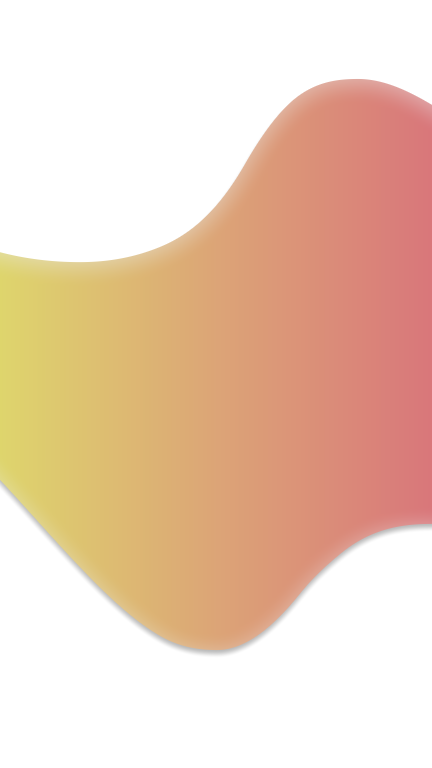
A WebGL 2 fragment shader for this background:

```glsl
#version 300 es
precision highp float;
// A wavy yellow-to-rose ribbon with a pale inner glow and a soft drop shadow on white.

uniform vec2 u_resolution;
out vec4 fragColor;

// Lengths are in canvas widths.
#define LIGHT_OFFSET 0.009
#define SHADOW_BLUR 0.010
#define SHADOW_ALPHA 0.27
#define GLOW_BLUR 0.050
#define GLOW_ALPHA 0.55
#define REACH 0.14
#define STEPS 16
#define YELLOW vec3(0.870, 0.835, 0.425)
#define ORANGE vec3(0.862, 0.645, 0.465)
#define ROSE vec3(0.850, 0.465, 0.480)
#define GLOW_COLOR vec3(0.920)

// Edge knots: x, height, slope.
const int KNOTS = 7;
const vec3 UPPER[KNOTS] = vec3[KNOTS](
  vec3(0.000, 1.194, -0.26), vec3(0.185, 1.171, 0.00), vec3(0.370, 1.206, 0.41),
  vec3(0.567, 1.398, 1.75), vec3(0.694, 1.558, 0.70), vec3(0.829, 1.595, 0.00),
  vec3(1.000, 1.535, -0.60));
const vec3 LOWER[KNOTS] = vec3[KNOTS](
  vec3(0.000, 0.667, -1.07), vec3(0.185, 0.465, -1.05), vec3(0.370, 0.306, -0.58),
  vec3(0.502, 0.273, 0.00), vec3(0.694, 0.403, 1.25), vec3(0.787, 0.495, 0.83),
  vec3(1.000, 0.565, 0.00));

// Cubic Hermite height, continued in straight lines beyond the canvas.
float edgeHeight(vec3 knots[KNOTS], float x) {
  vec3 a = knots[0], b = knots[1];
  for (int i = 1; i < KNOTS - 1; i++) {
    if (x > knots[i].x) { a = knots[i]; b = knots[i + 1]; }
  }
  float w = b.x - a.x;
  float t = clamp((x - a.x) / w, 0.0, 1.0);
  float ease = t * t * (3.0 - 2.0 * t);
  float u = 1.0 - t;
  float y = mix(a.y, b.y, ease) + w * t * u * (a.z * u - b.z * t);
  return y + a.z * min(x, 0.0) + b.z * max(x - 1.0, 0.0);
}

float segmentDistance(vec2 p, vec2 a, vec2 b) {
  vec2 pa = p - a, ba = b - a;
  return length(pa - ba * clamp(dot(pa, ba) / dot(ba, ba), 0.0, 1.0));
}

// Signed distance to an edge curve, positive above it.
float edgeDistance(vec3 knots[KNOTS], vec2 p) {
  float nearest = 10.0;
  float x = p.x - REACH;
  vec2 a = vec2(x, edgeHeight(knots, x));
  for (int i = 1; i <= STEPS; i++) {
    x = p.x + REACH * (2.0 * float(i) / float(STEPS) - 1.0);
    vec2 b = vec2(x, edgeHeight(knots, x));
    nearest = min(nearest, segmentDistance(p, a, b));
    a = b;
  }
  return p.y > edgeHeight(knots, p.x) ? nearest : -nearest;
}

// Signed distance to the ribbon, negative inside.
float ribbon(vec2 p) {
  return max(edgeDistance(UPPER, p), -edgeDistance(LOWER, p));
}

void main() {
  vec2 p = gl_FragCoord.xy / u_resolution.x;
  float pixel = 1.0 / u_resolution.x;
  float body = ribbon(p);
  float shifted = ribbon(p + vec2(0.0, LIGHT_OFFSET));

  // White ground with the drop shadow
  float shadow = 1.0 - smoothstep(-SHADOW_BLUR, SHADOW_BLUR, shifted);
  vec3 color = vec3(1.0 - SHADOW_ALPHA * shadow);

  // Horizontal gradient with the inner glow
  vec3 fill = mix(YELLOW, ORANGE, clamp(p.x * 2.0, 0.0, 1.0));
  fill = mix(fill, ROSE, clamp(p.x * 2.0 - 1.0, 0.0, 1.0));
  float glow = smoothstep(-GLOW_BLUR, GLOW_BLUR, shifted);
  fill = mix(fill, GLOW_COLOR, GLOW_ALPHA * glow);

  float coverage = clamp(0.5 - body / pixel, 0.0, 1.0);
  fragColor = vec4(mix(color, fill, coverage), 1.0);
}
```
